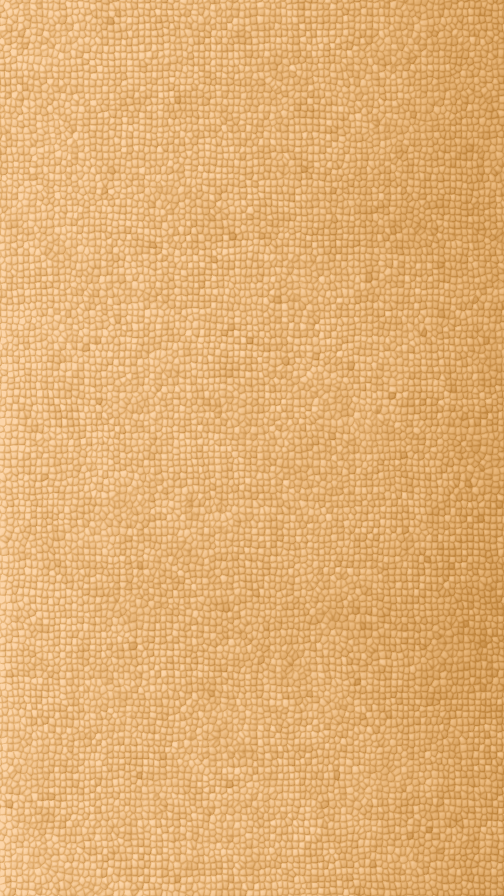
Reproduce this texture procedurally as a WebGL 2 fragment shader.

```glsl
#version 300 es
precision highp float;
// Draws a warm golden canvas weave with uneven threads and light falling from the left.

uniform vec2 u_resolution;
out vec4 outColor;

const float THREADS = 84.0;              // threads across the canvas width
const vec2 CELL_SHAPE = vec2(1.0, 0.88); // knots slightly taller than wide
const vec2 LIGHT_DIR = vec2(-0.64, 0.77);

const vec3 DARK_OCHRE = vec3(0.80, 0.58, 0.31);
const vec3 HONEY = vec3(0.905, 0.706, 0.465);
const vec3 PALE_CREAM = vec3(0.965, 0.80, 0.61);

vec2 hash2(vec2 p) {
  vec3 q = fract(p.xyx * vec3(0.1031, 0.1030, 0.0973));
  q += dot(q, q.yzx + 33.33);
  return fract((q.xx + q.yz) * q.zy);
}

// Soft irregular patches from layered sines, about -1 to 1
float sineClouds(vec2 p) {
  float sum = 0.0;
  float amp = 0.5;
  for (int i = 0; i < 4; i++) {
    sum += amp * sin(p.x + 1.7 * sin(p.y * 0.8)) * cos(p.y + 1.3 * sin(p.x * 0.7));
    p = mat2(1.5, 1.1, -1.1, 1.5) * p + 2.3;
    amp *= 0.6;
  }
  return sum;
}

// Relief of jittered thread knots: dark grooves, lit sides, uneven knot tones
float weaveRelief(vec2 p, float jitter) {
  vec2 cell = floor(p);
  float nearest = 9.0;
  float second = 9.0;
  vec2 offset = vec2(0.0);
  vec2 knot = cell;
  for (int j = -1; j <= 1; j++) {
    for (int i = -1; i <= 1; i++) {
      vec2 id = cell + vec2(i, j);
      vec2 d = p - id - 0.5 - jitter * (hash2(id) - 0.5);
      float dist = length(d);
      if (dist < nearest) {
        second = nearest;
        nearest = dist;
        offset = d;
        knot = id;
      } else {
        second = min(second, dist);
      }
    }
  }
  vec2 rnd = hash2(knot + 57.0);
  float body = smoothstep(0.0, 0.5, second - nearest) - 0.6;
  float tilt = dot(offset, LIGHT_DIR);
  float over = mod(knot.x + knot.y, 2.0) - 0.5;
  float speck = step(0.988, rnd.y);
  return 0.56 * body + 0.46 * tilt + 0.30 * (rnd.x - 0.5) + 0.08 * over - 0.30 * speck;
}

// Average of four samples inside one pixel, in canvas widths
float smoothWeave(vec2 p, float pixel, float jitter) {
  float sum = 0.0;
  for (int k = 0; k < 4; k++) {
    vec2 tap = (vec2(k % 2, k / 2) - 0.5) * 0.5 * pixel;
    sum += weaveRelief((p + tap) * THREADS * CELL_SHAPE, jitter);
  }
  return 0.25 * sum;
}

float softBand(float v, float center, float width) {
  float d = (v - center) / width;
  return exp(-d * d);
}

// Broad lighting over the sheet, in 0 to 1 coordinates
float sheetLight(vec2 uv) {
  float light = 0.76 - 0.30 * uv.x - 0.16 * smoothstep(0.65, 1.0, uv.x);
  light -= 0.16 * uv.x * softBand(uv.y, 0.30, 0.10);
  light -= 0.10 * softBand(uv.x, 0.78, 0.20) * softBand(uv.y, 0.76, 0.06);
  light += 0.05 * softBand(uv.y, 0.62, 0.07);
  light += 0.22 * exp(-uv.x * 45.0) * (1.0 - smoothstep(0.5, 0.75, uv.y));
  return light;
}

vec3 clothColor(float tone) {
  vec3 lower = mix(DARK_OCHRE, HONEY, tone / 0.6);
  vec3 upper = mix(HONEY, PALE_CREAM, (tone - 0.6) / 0.4);
  return tone < 0.6 ? lower : upper;
}

void main() {
  vec2 uv = gl_FragCoord.xy / u_resolution;
  vec2 p = gl_FragCoord.xy / u_resolution.x;

  // Gentle drift of the threads
  vec2 drift = vec2(sineClouds(p * 9.0), sineClouds(p.yx * 11.0 + 4.0));
  vec2 cloth = p + 0.006 * drift;

  // Patches where the weave is felted or crisp
  float patchiness = sineClouds(p * 17.0 + 8.0);
  float jitter = clamp(0.52 + 0.35 * patchiness, 0.25, 0.85);
  float relief = smoothWeave(cloth, 1.0 / u_resolution.x, jitter);

  float stains = 0.06 * sineClouds(p * vec2(5.0, 13.0)) + 0.05 * sineClouds(p * 48.0);
  float tone = sheetLight(uv) + stains + relief * (1.0 - 0.2 * patchiness);
  outColor = vec4(clothColor(clamp(tone, -0.25, 1.15)), 1.0);
}
```
